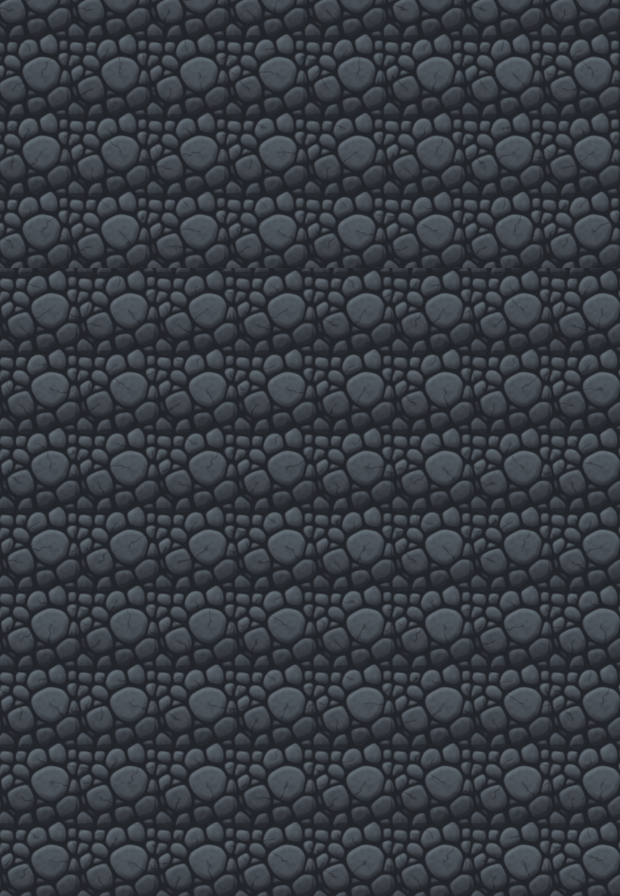
Give the GLSL for this texture, as a Shadertoy shader.

```glsl
const float TILES_ACROSS = 7.87;
const int BIG_COUNT = 8;
const int GRID = 5;
const int STONE_COUNT = BIG_COUNT + GRID * GRID;
const vec3 GAP_COLOR = vec3(0.13, 0.14, 0.16);
const vec3 STONE_COLOR = vec3(0.255, 0.277, 0.302);
const vec3 RIM_COLOR = vec3(0.37, 0.41, 0.44);

// Dominant stones of one tile: centre and radius
const vec3 BIG_STONES[BIG_COUNT] = vec3[](
    vec3(0.67, 0.53, 0.25), vec3(0.30, 0.33, 0.19),
    vec3(0.90, 0.22, 0.16), vec3(0.52, 0.83, 0.15),
    vec3(0.75, 0.89, 0.14), vec3(0.10, 0.06, 0.13),
    vec3(0.60, 0.11, 0.13), vec3(0.36, 0.05, 0.11));

float hash(vec2 p) {
    vec3 v = fract(vec3(p.xyx) * 0.1031);
    v += dot(v, v.yzx + 33.33);
    return fract((v.x + v.y) * v.z);
}

float noise(vec2 p) {
    vec2 cell = floor(p), f = fract(p);
    f = f * f * (3.0 - 2.0 * f);
    float low = mix(hash(cell), hash(cell + vec2(1, 0)), f.x);
    float high = mix(hash(cell + vec2(0, 1)), hash(cell + vec2(1, 1)), f.x);
    return mix(low, high, f.y);
}

// Big stones first, then small rubble on a jittered grid
vec3 stoneAt(int i) {
    if (i < BIG_COUNT) return BIG_STONES[i];
    int k = i - BIG_COUNT;
    vec2 cell = vec2(k % GRID, k / GRID);
    vec2 jitter = vec2(hash(cell + 3.7), hash(cell + 19.3));
    float radius = mix(0.04, 0.09, hash(cell + 41.1));
    return vec3((cell + 0.15 + 0.7 * jitter) / float(GRID), radius);
}

// Offset from the nearest wrapped copy of a centre
vec2 wrapOffset(vec2 p, vec2 center) {
    vec2 q = p - center;
    return q - round(q);
}

float power(vec2 q, float radius) {
    return dot(q, q) - radius * radius;
}

// Power-diagram cell that owns p
int findOwner(vec2 p) {
    int owner = 0;
    float best = 1e5;
    for (int i = 0; i < STONE_COUNT; i++) {
        vec3 s = stoneAt(i);
        float d = power(wrapOffset(p, s.xy), s.z);
        if (d < best) { best = d; owner = i; }
    }
    return owner;
}

// xy: inward slope, z: rounded distance to the stone's edge
vec3 stoneEdge(vec2 p, int owner, vec2 q, float radius, float sharpness) {
    vec2 slope = vec2(0.0);
    float total = 0.0;
    for (int i = 0; i < STONE_COUNT; i++) {
        if (i == owner) continue;
        vec3 s = stoneAt(i);
        vec2 other = wrapOffset(p, s.xy);
        vec2 between = other - q;
        float span = max(length(between), 0.001);
        float edge = (power(other, s.z) - power(q, radius)) / (2.0 * span);
        float weight = exp(-sharpness * min(edge, 1.0));
        slope += weight * between / span;
        total += weight;
    }
    return vec3(slope / total, -log(total) / sharpness);
}

// Wavering hairline across part of a stone
float crack(vec2 q, float seed, float width) {
    float angle = 6.283 * seed;
    vec2 along = vec2(cos(angle), sin(angle));
    float wave = 0.05 * (noise(q * 18.0 + seed * 50.0) - 0.5);
    float side = abs(dot(q, vec2(-along.y, along.x)) + wave);
    float reach = smoothstep(-0.04, 0.02, dot(q, along));
    return (1.0 - smoothstep(0.0, width, side)) * reach;
}

vec3 cobbles(vec2 p) {
    int owner = findOwner(p);
    vec3 s = stoneAt(owner);
    vec2 q = wrapOffset(p, s.xy);
    vec3 edge = stoneEdge(p, owner, q, s.z, 55.0);
    vec2 tile = floor(p - q);
    float id = float(owner);

    // Stone tone: lower part of each tile is darker, repeats differ slightly
    float tone = 0.3 * (hash(vec2(id, 7.0)) - 0.5);
    tone += 0.14 * (hash(tile + id * 3.1) - 0.5);
    tone += mix(-0.32, 0.24, smoothstep(0.15, 0.55, s.y));
    tone += 0.3 * clamp(q.y / (s.z + 0.05), -1.0, 1.0);
    tone += 0.28 * (noise(q * 22.0 + id * 9.0) - 0.5);

    // Chiselled rim lit from the upper left
    float bevel = 1.0 - smoothstep(0.025, 0.085, edge.z);
    tone += 0.75 * bevel * dot(-edge.xy, vec2(-0.4, 0.9));
    float cracked = step(0.5, hash(vec2(id, 23.0)));
    tone -= 0.5 * cracked * crack(q, hash(tile + id), 0.018);

    // Faint seam where tiles meet
    vec2 border = abs(p - round(p));
    tone -= 0.3 * (1.0 - smoothstep(0.0, 0.025, min(border.x, border.y)));

    vec3 color = mix(STONE_COLOR, RIM_COLOR, clamp(tone, 0.0, 1.0));
    color = mix(color, GAP_COLOR, clamp(-tone, 0.0, 0.85));
    return mix(GAP_COLOR, color, smoothstep(0.0, 0.026, edge.z));
}

void mainImage(out vec4 fragColor, in vec2 fragCoord) {
    vec3 sum = vec3(0.0);
    for (int i = 0; i < 4; i++) {
        vec2 subpixel = vec2(i % 2, i / 2) * 0.5 - 0.25;
        vec2 p = (fragCoord + subpixel) / iResolution.x * TILES_ACROSS;
        p += vec2(0.03, 0.09);
        p.x += 0.11 * step(8.06, p.y); // upper rows slide sideways
        sum += cobbles(p);
    }
    fragColor = vec4(sum / 4.0, 1.0);
}
```
